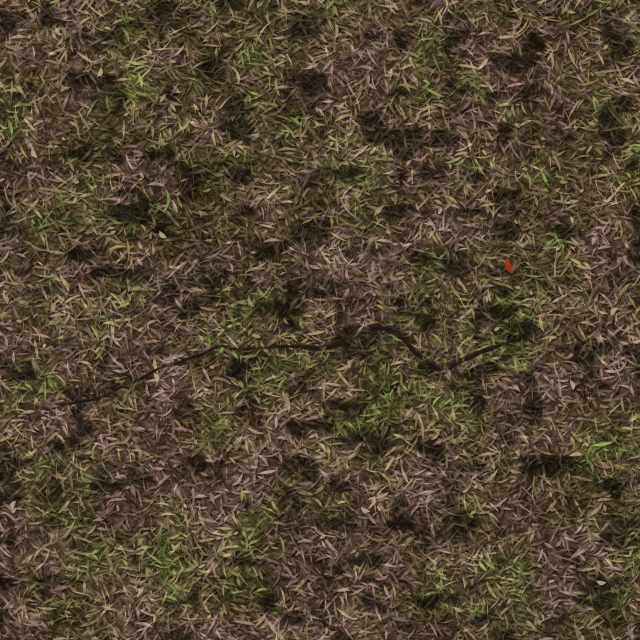
Give the GLSL for this texture, as a Shadertoy shader.

```glsl
// Rough autumn turf: short dry and green blades scattered in jittered grids,
// stacked from dark soil to sunlit tips, each with a small cast shadow.
// Noise gathers them into pits and green clumps; a bent twig lies across.

float hash(vec2 p) {
    return fract(sin(dot(p, vec2(127.1, 311.7))) * 43758.5453);
}

float noise(vec2 p) {
    vec2 i = floor(p), f = fract(p);
    f = f * f * (3.0 - 2.0 * f);
    return mix(mix(hash(i), hash(i + vec2(1, 0)), f.x),
               mix(hash(i + vec2(0, 1)), hash(i + vec2(1, 1)), f.x), f.y);
}

float fbm(vec2 p) {
    return 0.55 * noise(p) + 0.3 * noise(p * 2.1 + 7.3) + 0.15 * noise(p * 4.3 + 2.9);
}

mat2 rotation(float a) {
    return mat2(cos(a), -sin(a), sin(a), cos(a));
}

// Coverage of a curved sliver lying along x, tapered at both tips
float blade(vec2 p, float len, float width, float bend, float soft) {
    float x = p.x / len;
    float d = abs(p.y + bend * len * (x * x - 0.4)) - width * (1.0 - x * x);
    return smoothstep(soft, -soft, d);
}

// Soil to straw, from shade to full light
vec3 strawRamp(float light) {
    return mix(vec3(0.13, 0.09, 0.045), vec3(0.63, 0.57, 0.475), clamp(light, 0.0, 1.15));
}

// Pinkish straw, olive grass or fresh green
vec3 tint(float green) {
    vec3 c = mix(vec3(1.05, 0.97, 1.03), vec3(1.0, 1.03, 0.78), smoothstep(0.34, 0.66, green));
    return mix(c, vec3(0.83, 1.08, 0.65), smoothstep(0.7, 0.9, green));
}

vec3 turf(vec2 uv, float soft) {
    float soil = fbm(uv * 60.0);
    vec3 col = strawRamp(0.6 * soil) * tint(fbm(uv * 16.0));

    for (int layer = 0; layer < 14; layer++) {
        float height = float(layer) / 13.0;
        vec2 g = uv * 46.0 + 0.37 * float(layer);
        for (int k = 0; k < 9; k++) {
            vec2 id = floor(g) + vec2(k % 3 - 1, k / 3 - 1);
            vec2 seed = id + 61.0 * float(layer);
            vec2 offset = vec2(hash(seed), hash(seed + 0.31));
            vec2 p = (g - id - offset) / 46.0;

            // Mostly lying flat, tipped a little down to the right
            float angle = 2.9 * (hash(seed + 0.47) - 0.5) - 0.2;
            float len = mix(0.004, 0.018, hash(seed + 0.59));
            float width = mix(0.0009, 0.0028, hash(seed + 0.73));
            float bend = 0.5 * (hash(seed + 0.83) - 0.5);
            mat2 turn = rotation(angle);

            float shadow = blade(turn * (p + vec2(-0.001, 0.0025)), len, width, bend, 0.0022);
            col *= 1.0 - 0.24 * shadow;

            vec2 q = turn * p;
            float cover = blade(q, len, width, bend, soft);
            if (cover > 0.0) {
                vec2 root = uv - p;
                float clump = fbm(root * 23.0 + 4.0) - 0.5;
                float light = mix(0.14, 1.0, hash(seed + 0.91)) * mix(0.65, 1.15, height);
                light += 0.04 + 0.7 * clump + 0.08 * q.y / width;
                float green = fbm(root * 15.0) + 0.5 * (hash(seed + 0.19) - 0.5);
                col = mix(col, strawRamp(light) * tint(green), 0.85 * cover);
            }
        }
    }

    // Ragged shaded pits, and a fine mottling that breaks up the blades
    col *= mix(0.5, 1.0, smoothstep(0.24, 0.46, fbm(uv * vec2(24, 33) + 11.0)));
    return col * (0.84 + 0.34 * noise(uv * 190.0));
}

// Height of the twig's centre line at x
float twigLine(float x) {
    float y = mix(0.37, 0.457, smoothstep(0.1, 0.36, x)) + 0.02 * smoothstep(0.74, 0.84, x);
    y += 0.033 * exp(-pow((x - 0.595) / 0.045, 2.0));
    y -= 0.03 * exp(-pow((x - 0.69) / 0.05, 2.0));
    return y + 0.008 * (noise(vec2(x * 32.0, 3.0)) - 0.5);
}

void mainImage(out vec4 fragColor, in vec2 fragCoord) {
    vec2 uv = fragCoord / iResolution.y;
    float soft = max(0.0012, 0.7 / iResolution.y);
    vec3 col = turf(uv, soft);

    // Twig, thick in the middle and partly buried in the grass
    float dy = uv.y - twigLine(uv.x);
    float thick = mix(0.0025, 0.0058, smoothstep(0.44, 0.49, uv.x) * smoothstep(0.8, 0.68, uv.x));
    thick *= 0.6 + 0.8 * noise(uv * 60.0);
    float ends = smoothstep(0.08, 0.12, uv.x) * smoothstep(0.84, 0.8, uv.x);
    float buried = smoothstep(0.3, 0.36, uv.x) * smoothstep(0.46, 0.4, uv.x);
    float bare = smoothstep(0.2, 0.5, noise(uv * 75.0)) * (1.0 - 0.6 * buried);
    vec3 bark = mix(vec3(0.11, 0.085, 0.07), vec3(0.27, 0.22, 0.19),
                    smoothstep(0.0, 0.005, dy) * noise(uv * 130.0));
    col = mix(col, bark, ends * mix(0.4, 0.92, bare) * smoothstep(0.0015, -0.0015, abs(dy) - thick));

    // A few pale flecks and one red leaf
    for (int i = 0; i < 10; i++) {
        vec2 s = vec2(float(i), 5.0);
        bool leaf = i == 0;
        vec2 at = leaf ? vec2(0.795, 0.585) : vec2(hash(s), hash(s + 0.4));
        vec2 p = rotation(leaf ? 1.9 : 6.28 * hash(s + 0.7)) * (uv - at);
        float fleck = blade(p, leaf ? 0.014 : 0.008, leaf ? 0.005 : 0.0035, 0.3, soft);
        col = mix(col, leaf ? vec3(0.68, 0.2, 0.1) : vec3(0.74, 0.66, 0.58), 0.85 * fleck);
    }

    fragColor = vec4(col, 1.0);
}
```
